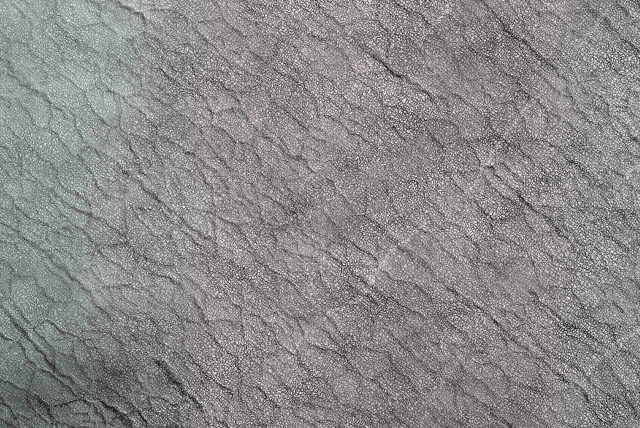
Write a WebGL 2 fragment shader that draws this texture.

```glsl
#version 300 es
precision highp float;
// Creased grey leather: skewed rows of raised scales, raking light and fine pores.

#define CREASE_ANGLE -0.72          // direction of the main creases, radians
#define SCALE_FREQ vec2(10.5, 17.0) // large scales per unit, along and across
#define WRINKLE_FREQ vec2(22.0, 33.0)
#define PORE_FREQ 135.0
#define PORE_DEPTH 0.36
#define LIGHT_DIR vec2(-0.66, -0.75)
#define RELIEF_STEP 0.0029
#define LIT_GAIN 0.23
#define SHADOW_GAIN 0.52
#define COOL_TINT vec3(0.955, 1.03, 0.985)
#define WARM_TINT vec3(1.03, 0.985, 0.985)

uniform vec2 u_resolution;
out vec4 fragColor;

vec2 hash2(vec2 cell) {
  vec2 k = vec2(dot(cell, vec2(127.1, 311.7)), dot(cell, vec2(269.5, 183.3)));
  return fract(sin(k) * 43758.5);
}

// Cellular noise: gap between the two nearest seeds, zero on cell borders.
float cellGap(vec2 p) {
  vec2 id = floor(p), f = fract(p);
  float nearest = 8.0, second = 8.0;
  for (int y = -1; y <= 1; y++) {
    for (int x = -1; x <= 1; x++) {
      vec2 o = vec2(x, y);
      float d = length(o + 0.12 + 0.76 * hash2(id + o) - f);
      second = min(second, max(nearest, d));
      nearest = min(nearest, d);
    }
  }
  return second - nearest;
}

// Layered sines, roughly -1 to 1.
float waves(vec2 p) {
  float sum = 0.0, amp = 0.5;
  for (int i = 0; i < 4; i++) {
    sum += amp * sin(p.x + 1.7 * sin(p.y * 0.8 + float(i))) * cos(p.y * 1.1 - 0.6 * p.x);
    p = mat2(1.5, 1.1, -1.1, 1.5) * p + 2.3;
    amp *= 0.6;
  }
  return sum;
}

// Bends the plane and turns it so x runs along the main creases.
vec2 creaseSpace(vec2 p) {
  p += 0.016 * vec2(waves(p * 8.0), waves(p * 8.0 + 5.0));
  p += 0.0065 * vec2(waves(p * 60.0 + 3.0), waves(p * 60.0 + 8.0));
  float c = cos(CREASE_ANGLE), s = sin(CREASE_ANGLE);
  return vec2(c * p.x + s * p.y, c * p.y - s * p.x);
}

// Domed profile with a steep rim at the cell border.
float dome(float gap, float width) {
  float t = clamp(gap / width, 0.0, 1.0);
  return sqrt(t * (2.0 - t) + 0.01);
}

float leatherHeight(vec2 p) {
  vec2 q = creaseSpace(p);
  float scales = dome(cellGap(q * SCALE_FREQ), 0.42);
  scales *= 0.75 + 0.5 * waves(q * 9.0 + 13.0);
  float wrinkles = dome(cellGap(q * WRINKLE_FREQ + 7.0), 0.45);
  wrinkles *= smoothstep(-0.6, 0.3, waves(q * 13.0 + 2.0));
  // Long furrows that fade in and out along their length
  float row = abs(fract(q.y * 7.0 + 0.25 * waves(q * vec2(3.0, 5.0))) - 0.5);
  float furrow = 1.0 - smoothstep(0.0, 0.085, row);
  furrow *= smoothstep(-0.1, 0.4, waves(q * vec2(9.0, 15.0) + 4.0));
  return 0.55 * scales + 0.36 * wrinkles - 0.42 * furrow;
}

void main() {
  vec2 uv = gl_FragCoord.xy / u_resolution;
  vec2 p = gl_FragCoord.xy / u_resolution.y;
  float leftSide = 1.0 - smoothstep(0.0, 0.45, uv.x + 0.06 * waves(p * 4.0));
  float corner = 1.0 - smoothstep(0.02, 0.45, length(uv * vec2(1.0, 1.35)));

  // Raking light over the relief
  vec2 offset = RELIEF_STEP * LIGHT_DIR;
  float h = leatherHeight(p);
  float slope = leatherHeight(p - offset) - leatherHeight(p + offset);
  float relief = mix(1.0, 0.85, leftSide) + 0.5 * corner;
  float shade = max(slope, 0.0) * LIT_GAIN + min(slope, 0.0) * SHADOW_GAIN;
  shade += 0.13 * (h - 0.5);

  // Broad tone: pale upper left, dark lower left, slightly dim lower right
  float tone = 0.595 + 0.06 * leftSide * smoothstep(0.15, 0.8, uv.y);
  tone -= 0.19 * corner + 0.05 * smoothstep(0.5, 0.0, uv.y) * uv.x;
  tone += 0.05 * waves(p * 6.0 + 1.0) + 0.05 * waves(p * 24.0 + 6.0);

  // Pale thin ridges crossing the creases
  vec2 q = creaseSpace(p);
  float ridgeDist = abs(fract(q.x * 3.6 + 0.2 * waves(q * 3.0)) - 0.5) / 3.6;
  float ridge = 1.0 - smoothstep(0.001, 0.007, ridgeDist);
  ridge *= smoothstep(-0.15, 0.3, waves(q * 7.0 + 9.0)) * (1.0 - leftSide);

  // Pores from two crossed grains, and specular glints
  vec2 turned = mat2(0.8, 0.6, -0.6, 0.8) * p;
  float grain = cellGap(q * PORE_FREQ) + cellGap(turned * PORE_FREQ * vec2(1.6, 1.2)) - 0.70;
  float pores = grain * PORE_DEPTH * mix(1.0, 0.6, leftSide);
  pores *= 1.0 + 0.5 * waves(p * 15.0 + 11.0);
  float glint = corner * smoothstep(0.15, 0.5, slope) * 0.2;

  float value = tone + shade * relief + 0.09 * ridge + pores + glint;
  vec3 tint = mix(WARM_TINT, COOL_TINT, leftSide);
  tint = mix(tint, vec3(1.0), 0.7 * smoothstep(0.6, 1.0, uv.x));
  fragColor = vec4(clamp(value, 0.12, 0.92) * tint, 1.0);
}
```
